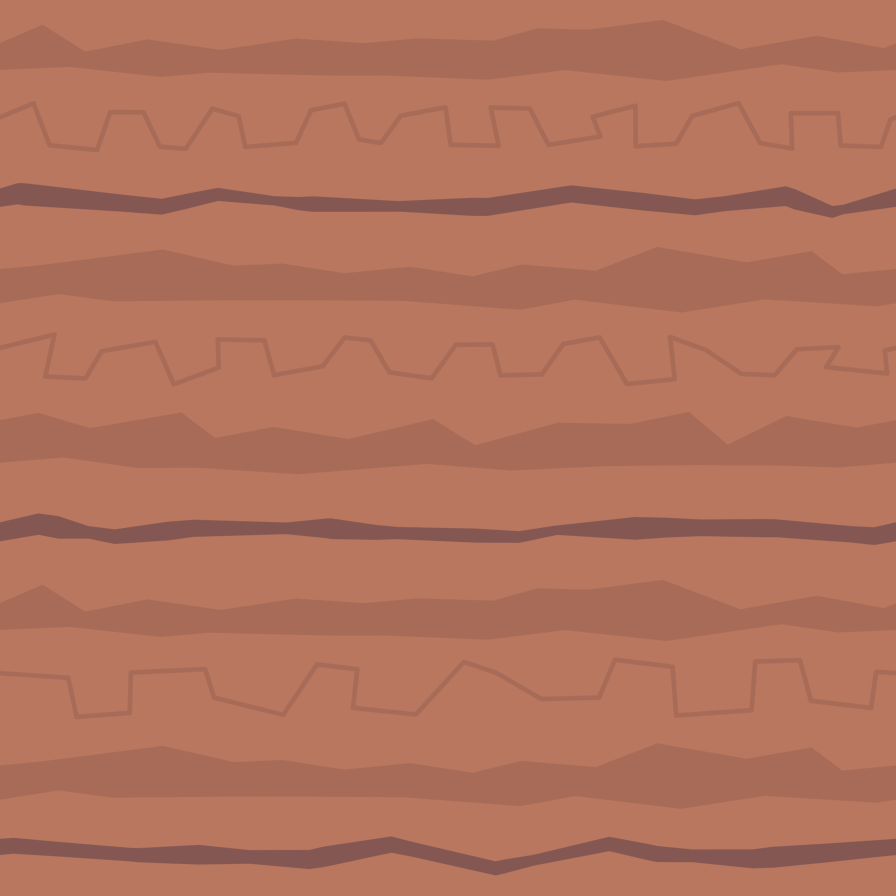
A WebGL 1 fragment shader for this pattern:

```glsl
precision highp float;
// Clay strata: jagged horizontal bands, thin dark seams and toothed crack lines.

uniform vec2 u_resolution;

const vec3 CLAY = vec3(0.722, 0.467, 0.369);
const vec3 SHADE = vec3(0.659, 0.420, 0.341);
const vec3 SEAM = vec3(0.522, 0.341, 0.322);
const float CRACK_HALF_WIDTH = 0.0026;

float hash(vec2 p) {
  vec3 q = fract(p.xyx * 0.1031);
  q += dot(q, q.yzx + 33.33);
  return fract((q.x + q.y) * q.z);
}

// Jittered knot of a zigzag; an even count keeps it seamless across the unit width.
vec2 knot(float i, float count, float seed) {
  float k = mod(i, count);
  float side = 1.0 - 2.0 * mod(k, 2.0);
  float x = i + mix(0.15, 0.85, hash(vec2(k, seed)));
  return vec2(x, side * mix(-0.3, 1.0, hash(vec2(k, seed + 7.3))));
}

// Straight-sided ridge line with heights from -1 to 1.
float zigzag(float x, float count, float seed) {
  float p = x * count;
  float i = floor(p);
  vec2 mid = knot(i, count, seed);
  float dir = p < mid.x ? -1.0 : 1.0;
  vec2 end = knot(i + dir, count, seed);
  return mix(mid.y, end.y, (p - mid.x) / (end.x - mid.x));
}

// Coverage between a lower and an upper edge.
float between(float y, float low, float high, float px) {
  return smoothstep(-px, px, y - low) * smoothstep(-px, px, high - y);
}

// Wide band whose two edges wander independently.
float stratum(vec2 p, float y, float seed, float px) {
  float high = y + 0.021 + 0.021 * zigzag(p.x, 14.0, seed);
  float low = y - 0.021 + 0.012 * zigzag(p.x, 10.0, seed + 20.0);
  return between(p.y, low, high, px);
}

// Narrow band that bends as a whole and swells or pinches.
float seam(vec2 p, float y, float bend, float seed, float px) {
  float centre = y + bend * zigzag(p.x, 10.0, seed);
  float halfWidth = 0.0088 + 0.004 * zigzag(p.x, 12.0, seed + 20.0);
  return between(p.y, centre - halfWidth, centre + halfWidth, px);
}

// Four corners per tooth: two on the crest, two in the trough.
vec2 crackCorner(float j, float teeth, float height, float seed) {
  float k = mod(j, 4.0 * teeth);
  float phase = mod(j, 4.0);
  float side = phase < 1.5 ? 1.0 : -1.0;
  float offset = 0.5 * floor(phase / 2.0) + 0.4 * mod(phase, 2.0);
  float jitter = 0.28 * (hash(vec2(k, seed)) - 0.5);
  float x = (floor(j / 4.0) + offset + jitter) / teeth;
  return vec2(x, side * height * mix(0.3, 1.1, hash(vec2(k, seed + 5.7))));
}

float segmentDistance(vec2 p, vec2 a, vec2 b) {
  vec2 ab = b - a;
  return length(p - a - ab * clamp(dot(p - a, ab) / dot(ab, ab), 0.0, 1.0));
}

// Outline through the corners of the teeth nearest to p.
float crack(vec2 p, float y, float teeth, float height, float seed, float px) {
  vec2 q = p - vec2(0.0, y);
  float first = 4.0 * floor(q.x * teeth) - 3.0;
  vec2 a = crackCorner(first, teeth, height, seed);
  float d = 1.0;
  for (int n = 1; n <= 10; n++) {
    vec2 b = crackCorner(first + float(n), teeth, height, seed);
    d = min(d, segmentDistance(q, a, b));
    a = b;
  }
  return 1.0 - smoothstep(-px, px, d - CRACK_HALF_WIDTH);
}

void main() {
  vec2 p = gl_FragCoord.xy / u_resolution.y;
  float px = 0.75 / u_resolution.y;

  // Wide strata: two profiles recur, one stands alone
  float shade = stratum(p, 0.940, 3.0, px);
  shade = max(shade, stratum(p, 0.684, 11.0, px));
  shade = max(shade, stratum(p, 0.501, 17.0, px));
  shade = max(shade, stratum(p, 0.315, 3.0, px));
  shade = max(shade, stratum(p, 0.130, 11.0, px));

  // Toothed cracks, coarser towards the bottom
  shade = max(shade, crack(p, 0.857, 9.0, 0.028, 41.0, px));
  shade = max(shade, crack(p, 0.599, 8.0, 0.026, 53.0, px));
  shade = max(shade, crack(p, 0.232, 6.0, 0.030, 67.0, px));

  // Dark seams
  float dark = seam(p, 0.772, 0.013, 71.0, px);
  dark = max(dark, seam(p, 0.409, 0.012, 83.0, px));
  dark = max(dark, seam(p, 0.043, 0.018, 97.0, px));

  vec3 color = mix(CLAY, SHADE, shade);
  gl_FragColor = vec4(mix(color, SEAM, dark), 1.0);
}
```
